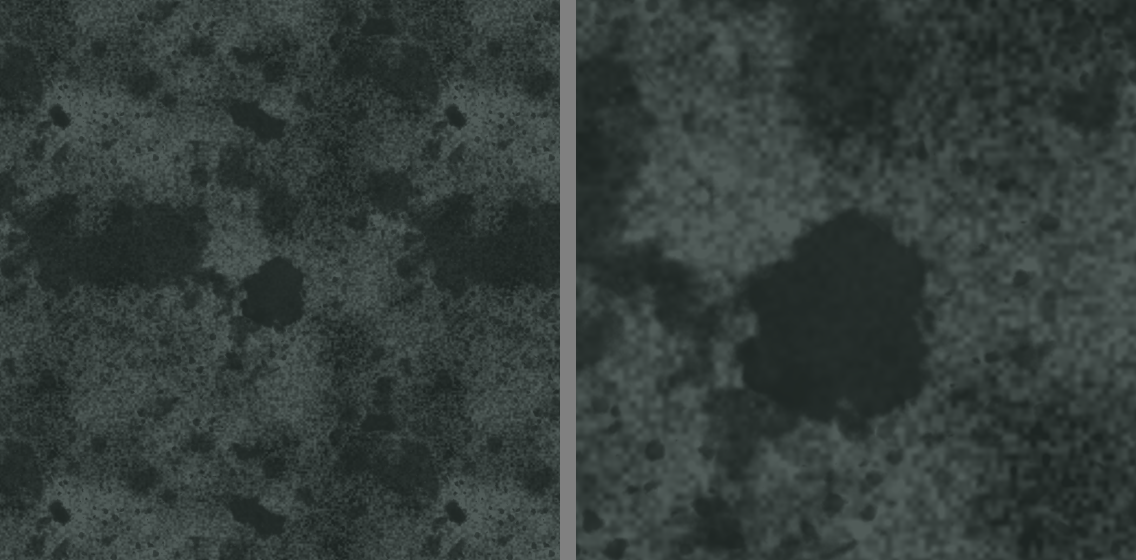
Left: the whole. Right: its middle third, enlarged.
Give the GLSL for this texture, as a WebGL 1 fragment shader.

```glsl
precision highp float;
// Dark grey-green grunge wall: soft stains, sharp blots, specks and fine grain.

uniform vec2 u_resolution;

const float TAU = 6.2831853;

float hash(vec2 cell) {
  vec3 k = fract(cell.xyx * 0.1031);
  k += dot(k, k.yzx + 33.33);
  return fract((k.x + k.y) * k.z);
}

// Value noise with n cells per tile, seamless at the tile edge.
float noise(vec2 p, float n) {
  p *= n;
  vec2 i = floor(p);
  vec2 f = fract(p);
  f = f * f * (3.0 - 2.0 * f);
  vec2 a = mod(i, n) + n;
  vec2 b = mod(i + 1.0, n) + n;
  return mix(mix(hash(a), hash(vec2(b.x, a.y)), f.x),
             mix(hash(vec2(a.x, b.y)), hash(b), f.x), f.y);
}

float layeredNoise(vec2 p, float n) {
  float sum = 0.0;
  float weight = 0.52;
  for (int octave = 0; octave < 5; octave++) {
    sum += weight * noise(p, n);
    n *= 2.0;
    weight *= 0.5;
  }
  return sum;
}

// Cellular blots: one per cell, kept where the hash exceeds sparsity.
float blots(vec2 p, float n, float sparsity, float growth, float softness) {
  p *= n;
  vec2 i = floor(p);
  vec2 f = fract(p);
  float depth = -1.0;
  for (int y = -1; y <= 1; y++) {
    for (int x = -1; x <= 1; x++) {
      vec2 offset = vec2(float(x), float(y));
      vec2 cell = mod(i + offset, n) + n;
      vec2 jitter = vec2(hash(cell + 17.3), hash(cell + 41.7));
      float radius = growth * (hash(cell) - sparsity);
      depth = max(depth, radius - length(offset + 0.15 + 0.7 * jitter - f));
    }
  }
  return smoothstep(-softness, softness, depth);
}

void main() {
  vec2 uv = gl_FragCoord.xy / u_resolution;
  vec2 p = uv / 0.707; // the wall repeats after 0.707 of the canvas
  vec2 warp = vec2(layeredNoise(p, 12.0), layeredNoise(p + 0.37, 12.0)) - 0.5;
  vec2 fray = vec2(layeredNoise(p, 45.0), layeredNoise(p + 0.37, 45.0)) - 0.5;

  // Broad damp bands from layered sines, broken up by noise
  float rise = TAU * (p.y - 0.8 + 0.06 * sin(TAU * p.x) + 0.2 * warp.x);
  float damp = 0.32 * cos(rise) + 0.38 * cos(2.0 * rise)
             + 0.28 * cos(TAU * (p.x - 0.25))
             + 3.0 * (layeredNoise(p + 0.08 * warp, 5.0) - 0.5);
  float stain = smoothstep(0.18, 0.55, damp + 0.5 * fray.x);

  // Cloudy wall with fine grain
  float cloud = layeredNoise(p + 0.05 * warp, 7.0) - 0.5;
  float grain = 0.62 * (noise(p, 181.0) - 0.5) + 0.45 * (noise(p, 113.0) - 0.5);
  float tone = 0.64 - 0.2 * damp + 1.3 * cloud + grain;

  // Specks and spots, thinned out by patches
  float patches = smoothstep(0.3, 0.65, noise(p + 0.2, 7.0));
  float specks = blots(p + 0.02 * fray, 44.0, 0.5, 0.75, 0.12);
  float spots = blots(p + 0.04 * warp + 0.035 * fray, 15.0, 0.7, 1.35, 0.12);
  tone *= 1.0 - 0.65 * specks * patches;
  tone *= 1.0 - 0.7 * spots;

  // Stains keep a trace of the grain and a few pale flecks
  float flecks = blots(p, 90.0, 0.93, 4.0, 0.15);
  float damped = 0.05 + 0.17 * tone + 0.12 * grain + 0.2 * flecks;
  tone = mix(tone, damped, 0.94 * stain);

  // Dense, ragged blots on top
  float blot = blots(p + 0.14 * warp + 0.03 * fray, 5.0, 0.74, 1.8, 0.05);
  tone = mix(tone, 0.03 + 0.08 * tone, 0.94 * blot);

  vec3 soot = vec3(0.115, 0.145, 0.136);
  vec3 slate = vec3(0.29, 0.332, 0.321);
  gl_FragColor = vec4(mix(soot, slate, clamp(tone, 0.0, 1.15)), 1.0);
}
```
